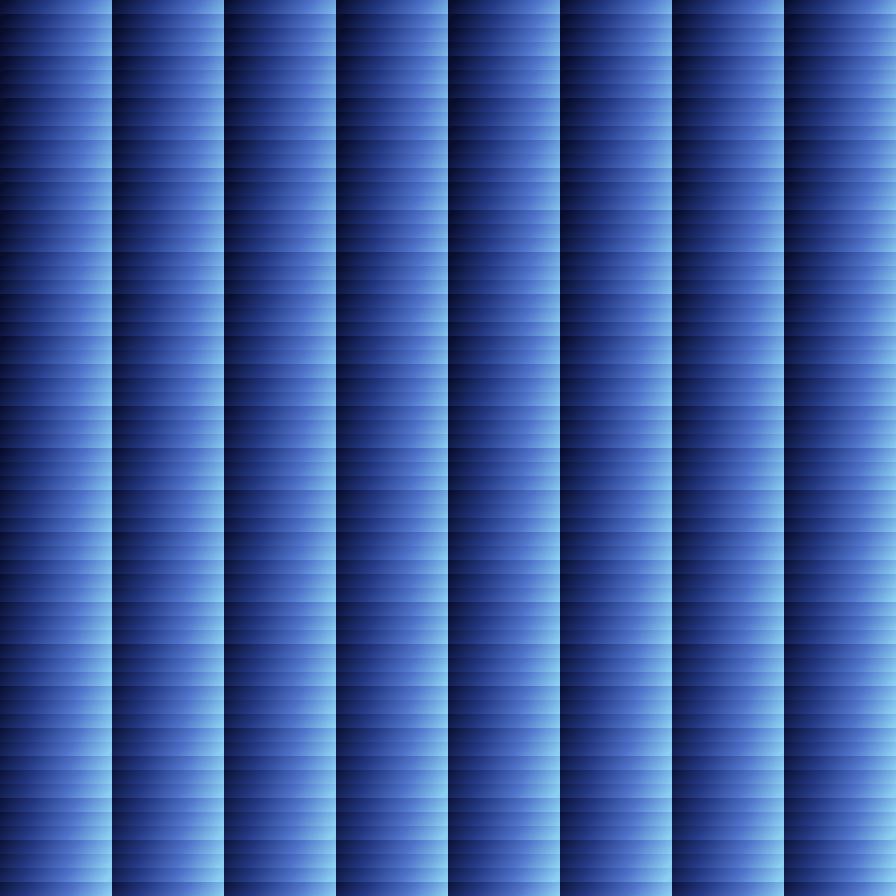
This pattern is drawn by a Shadertoy shader. Its source:

```glsl
// Eight upright pleats, each ramping from navy to pale cyan, crossed by 64 fine slats.
// Filtered sawtooth ramps and layered sines sum to one tone, which a
// four-stop palette turns into colour.

const float COLUMNS = 8.0;
const float ROWS = 64.0;
const float TONE_LEFT = 0.05;       // tone at the two sides of a pleat
const float TONE_RIGHT = 0.92;
const float SLAT_DEPTH = 0.10;      // tone change within one slat
const float FALL_DEPTH = 0.13;      // tone change from canvas top to bottom
const float RIPPLE_DEPTH = 0.025;   // tone variation between slats
const float RIPPLE_RATE = 2.24;
const float RIPPLE_PEAK_ROW = 28.0;
const float DRIFT_DEPTH = 0.010;
const float DRIFT_RATE = 0.73;
const float COLUMN_PHASE = 1.3;

const vec3 NAVY = vec3(0.03, 0.05, 0.17);
const vec3 INDIGO = vec3(0.14, 0.22, 0.51);
const vec3 BLUE = vec3(0.31, 0.45, 0.79);
const vec3 CYAN = vec3(0.55, 0.82, 0.95);

// Floor whose steps are spread over one pixel of the given width.
vec2 smoothFloor(vec2 p, vec2 pixelWidth) {
    vec2 edge = floor(p + 0.5);
    return edge - 1.0 + clamp((p - edge) / pixelWidth + 0.5, 0.0, 1.0);
}

vec3 palette(float tone) {
    float t = clamp(tone, 0.0, 1.0) * 3.0;
    vec3 color = mix(NAVY, INDIGO, min(t, 1.0));
    color = mix(color, BLUE, clamp(t - 1.0, 0.0, 1.0));
    return mix(color, CYAN, clamp(t - 2.0, 0.0, 1.0));
}

// Slow and quick waves give neighbouring slats different brightness.
float slatVariation(vec2 cell) {
    float ripple = cos(RIPPLE_RATE * (cell.y - RIPPLE_PEAK_ROW));
    float drift = sin(DRIFT_RATE * cell.y + COLUMN_PHASE * cell.x);
    return RIPPLE_DEPTH * ripple + DRIFT_DEPTH * drift;
}

void mainImage(out vec4 fragColor, in vec2 fragCoord) {
    vec2 uv = fragCoord / iResolution.xy;
    float down = 1.0 - uv.y;

    // Cell index and position, with rows counted from the top
    vec2 cells = vec2(COLUMNS, ROWS);
    vec2 grid = vec2(uv.x, down) * cells;
    vec2 cell = smoothFloor(grid, cells / iResolution.xy);
    vec2 local = grid - cell;

    // Pleat ramp, slat ramp, overall fall of light and slat variation
    float tone = mix(TONE_LEFT, TONE_RIGHT, local.x);
    tone += SLAT_DEPTH * (local.y - 0.5);
    tone += FALL_DEPTH * (down - 0.5);
    tone += slatVariation(cell);

    fragColor = vec4(palette(tone), 1.0);
}
```
